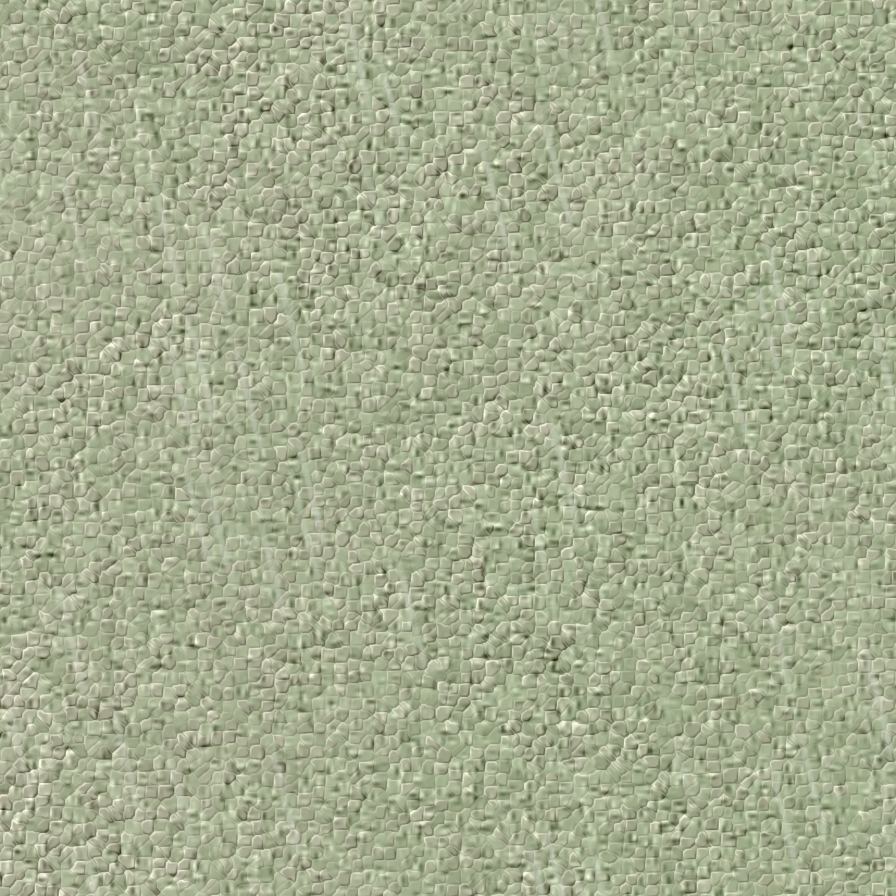
A Shadertoy shader for this texture:

```glsl
#define GRAINS 72.0
#define STROKES 92.0
#define RIM_WIDTH 0.42
#define RIM_CONTRAST 0.130
#define FACE_CONTRAST 0.100
#define STROKE_CONTRAST 0.200
#define STROKE_SIZE vec2(0.46, 0.24)
#define STREAK_LANES 42.0
#define STREAK_SLANT 0.25
#define STREAK_GAIN 0.075
#define BASE_COLOR vec3(0.652, 0.681, 0.565)
#define TINT_SHIFT vec3(0.016, -0.007, 0.011)

vec2 hash2(vec2 p) {
    vec3 q = fract(p.xyx * vec3(0.1031, 0.1030, 0.0973));
    q += dot(q, q.yzx + 33.33);
    return fract((q.xx + q.yz) * q.zy);
}

// Slow drift from layered sines, about -1 to 1
float drift(vec2 p) {
    float a = sin(p.x * 5.1 + 2.0 * sin(p.y * 3.7 + 0.6));
    float b = sin(p.y * 9.3 - p.x * 4.2 + 1.7 * sin(p.x * 7.9));
    float c = sin(p.x * 31.0 + p.y * 13.0 + 2.0 * sin(p.y * 27.0));
    return 0.35 * a + 0.33 * b + 0.32 * c;
}

// Boxy cellular grain: x = soft lit and shaded rim, y and z = random per cell
vec3 grain(vec2 p) {
    vec2 cell = floor(p), nearest = vec2(0.0), id = vec2(0.0);
    float d1 = 9.0, d2 = 9.0;
    for (int y = -1; y <= 1; y++) {
        for (int x = -1; x <= 1; x++) {
            vec2 c = cell + vec2(x, y);
            vec2 offset = p - c - 0.1 - 0.8 * hash2(c);
            vec2 a = abs(offset);
            float d = mix(max(a.x, a.y), length(a), 0.25);
            if (d < d1) {
                d2 = d1;
                d1 = d;
                nearest = offset;
                id = c;
            } else {
                d2 = min(d2, d);
            }
        }
    }
    vec2 rnd = hash2(id + 71.0);
    float edge = d2 - d1;
    float rim = smoothstep(-0.04, 0.14, edge) * (1.0 - smoothstep(0.1, RIM_WIDTH, edge));
    float side = clamp(dot(nearest, vec2(-1.6, 2.0)), -1.0, 0.9);
    return vec3(rim * side * (0.4 + 1.3 * rnd.y), rnd);
}

float blob(vec2 p) {
    p /= STROKE_SIZE;
    return exp(-dot(p, p));
}

// Short upright or level dashes, each with an opposite fringe on one side
float strokes(vec2 p) {
    vec2 cell = floor(p);
    float sum = 0.0;
    for (int y = -1; y <= 1; y++) {
        for (int x = -1; x <= 1; x++) {
            vec2 c = cell + vec2(x, y);
            vec2 offset = p - c - hash2(c + 13.0);
            vec2 rnd = hash2(c + 151.0);
            vec2 local = rnd.x < 0.5 ? offset : offset.yx;
            float amp = 2.0 * rnd.y - 1.0;
            amp *= amp < 0.0 ? 1.3 : 0.85;
            float fringe = fract(rnd.x * 8.0) < 0.5 ? 0.42 : -0.42;
            sum += amp * (blob(local) - 0.55 * blob(local - vec2(0.0, fringe)));
        }
    }
    return sum;
}

// Sparse pale scratches with tapered ends
float streaks(vec2 p) {
    vec2 q = vec2((p.x + STREAK_SLANT * p.y) * STREAK_LANES, p.y * 6.5);
    float lane = floor(q.x);
    q.y += 7.0 * hash2(vec2(lane, 5.0)).x;
    vec2 rnd = hash2(vec2(lane, floor(q.y)) + 19.0);
    float across = abs(fract(q.x) - 0.3 - 0.4 * rnd.y);
    float along = abs(fract(q.y) - 0.5);
    float line = 1.0 - smoothstep(0.04, 0.24, across);
    return line * (1.0 - smoothstep(0.25, 0.5, along)) * smoothstep(0.76, 0.95, rnd.x);
}

void mainImage(out vec4 fragColor, in vec2 fragCoord) {
    vec2 uv = fragCoord / iResolution.xy;
    vec3 cells = grain(uv * GRAINS);
    float slow = drift(uv);
    float streak = streaks(uv);

    // Relief of the grains, with dark pits and dashes
    float face = cells.y - 0.5 - 0.7 * smoothstep(0.93, 1.0, cells.y);
    float relief = RIM_CONTRAST * cells.x + FACE_CONTRAST * face;
    relief += STROKE_CONTRAST * strokes(uv * STROKES);
    relief *= (1.0 + 0.2 * drift(uv.yx + 3.0)) * (1.0 - 0.5 * streak);

    // Greener toward the right, with small changes of tint per grain
    float tint = 0.3 * slow + 1.6 * (cells.z - 0.5) + 0.5 * (0.5 - uv.x);
    vec3 color = BASE_COLOR + relief + TINT_SHIFT * tint + 0.013 * slow;
    color += STREAK_GAIN * streak * vec3(0.9, 0.9, 1.15);
    fragColor = vec4(clamp(color, 0.0, 1.0), 1.0);
}
```
